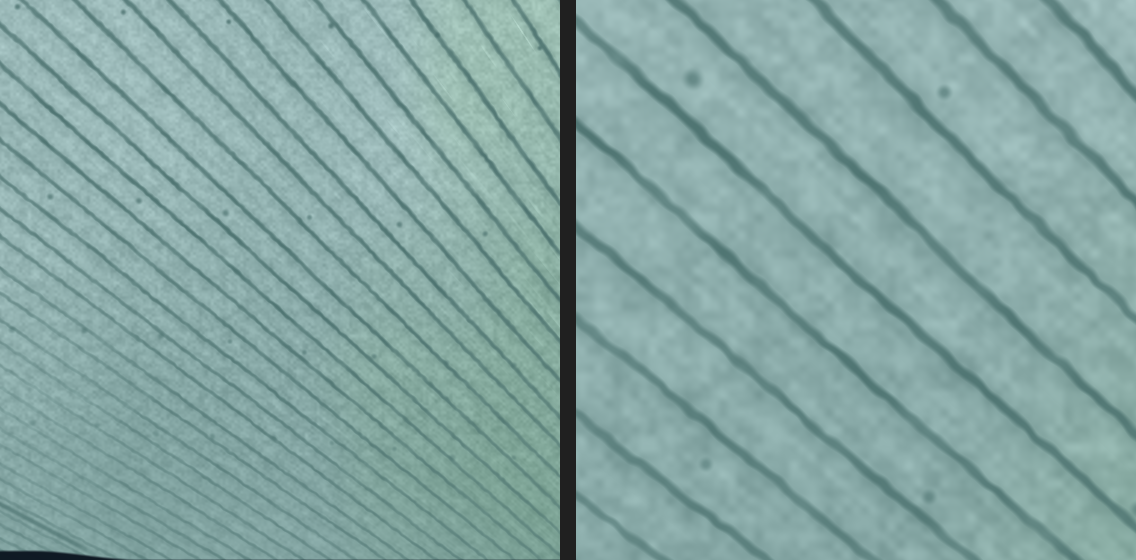
Left: the whole. Right: its middle third, enlarged.
Reproduce this texture procedurally as a WebGL 1 fragment shader.

```glsl
precision highp float;
// Pale teal pleated sheet: a fan of dark grooves that narrows towards the lower left.
// Grooves are evenly spaced in the logarithm of the angle around a far apex;
// value noise adds mottling and fibres, and slanted rows of small pits cross the pleats.

uniform vec2 u_resolution;

const vec2 APEX = vec2(2.279, -1.109);  // where all grooves would meet
const float ANGLE_BASE = 0.25;          // angle at which the pleat width would vanish
const float PLEAT_STEP = 0.0387;        // relative growth of each pleat
const float PLEAT_PHASE = 0.42;
const float GROOVE_WIDTH = 0.0050;
const float GROOVE_DEPTH = 0.80;
const float MOTTLE = 0.125;
const float PIT_RADIUS = 0.0062;
const int PIT_ROWS = 4;

const vec3 SHEET_LIGHT = vec3(0.630, 0.748, 0.746);
const vec3 SHEET_SHADE = vec3(0.465, 0.605, 0.592);
const vec3 GROOVE_COLOR = vec3(0.275, 0.425, 0.415);
const vec3 GREEN_TINT = vec3(0.00, 0.015, -0.03);
const vec3 EDGE_COLOR = vec3(0.06, 0.10, 0.14);

float hash(vec2 p) {
  return fract(sin(dot(p, vec2(127.1, 311.7))) * 43758.5453);
}

float noise(vec2 p) {
  vec2 i = floor(p), f = fract(p);
  f = f * f * (3.0 - 2.0 * f);
  return mix(mix(hash(i), hash(i + vec2(1.0, 0.0)), f.x),
             mix(hash(i + vec2(0.0, 1.0)), hash(i + 1.0), f.x), f.y);
}

// Softly filled band: 1 at distance 0, 0 beyond the width
float band(float d, float width, float aa) {
  return 1.0 - smoothstep(0.15 * width, width + aa, d);
}

// Rows of pits, closer together and fainter towards the bottom
float pits(vec2 uv, float aa) {
  float mask = 0.0;
  for (int i = 0; i < PIT_ROWS; i++) {
    float row = float(i);
    float spacing = 0.186 * pow(0.83, row);
    float phase = 0.2 + 0.4 * mod(row, 2.0);
    float column = floor(uv.x / spacing - phase + 0.5);
    float x = (column + phase) * spacing;
    float y = 0.996 - 1.133 * (1.0 - pow(0.7, row)) - 0.08 * x;
    vec2 jitter = (vec2(hash(vec2(column, row)), hash(vec2(row, column + 9.0))) - 0.5) * 0.012;
    float size = PIT_RADIUS * (0.75 + 0.5 * hash(vec2(column + 4.0, row)));
    float d = length(uv - vec2(x, y) - jitter);
    mask = max(mask, band(d, size, aa) * (1.0 - 0.17 * row));
  }
  return mask;
}

void main() {
  vec2 uv = gl_FragCoord.xy / u_resolution;
  float aa = 1.0 / min(u_resolution.x, u_resolution.y);

  // Fan coordinates: angle across the pleats, radius along them
  vec2 ray = vec2(APEX.x - uv.x, uv.y - APEX.y);
  float radius = length(ray);
  float angle = atan(ray.y, ray.x);
  float spread = max(angle - ANGLE_BASE, 0.01);
  float pleat = log(spread) / PLEAT_STEP - PLEAT_PHASE;
  float index = floor(pleat + 0.5);
  float pleatWidth = PLEAT_STEP * spread * radius;

  // Signed distance to the nearest groove, with drift and a rough edge
  float drift = (hash(vec2(index, 3.0)) - 0.5) * 0.12;
  float offset = (pleat - index - drift) * pleatWidth;
  offset += (noise(uv * 110.0) - 0.5) * 0.0026;
  offset += (noise(vec2(radius * 9.0, index * 5.3)) - 0.5) * 0.003;
  float scale = clamp(pleatWidth / 0.048, 0.62, 1.25);

  // Sheet lighting and mottled surface
  float coarse = noise(uv * 4.0 + 2.0);
  float light = 0.22 + 0.72 * smoothstep(-0.05, 0.85, uv.y) + 0.24 * (coarse - 0.5);
  light -= 0.16 * smoothstep(0.65, 1.0, uv.x) * (1.0 - 0.5 * uv.y);
  vec3 color = mix(SHEET_SHADE, SHEET_LIGHT, light);
  color += GREEN_TINT * smoothstep(0.5, 1.0, uv.x + 0.3 * (noise(uv * 6.0) - 0.5));
  float grain = 0.5 * noise(uv * 95.0) + 0.5 * noise(uv * 190.0 + 17.0) - 0.5;
  float fibre = noise(vec2(angle * 520.0, radius * 28.0)) - 0.5;
  float roughness = mix(0.6, 1.0, smoothstep(0.1, 0.35, uv.y + 0.15 * coarse));
  color += MOTTLE * roughness * grain + 0.035 * fibre;

  // Pale threads running along the wide pleats
  float thread = smoothstep(0.83, 1.0, noise(vec2(angle * 300.0, radius * 11.0 + 5.0)));
  color += 0.09 * thread * smoothstep(0.75, 1.0, angle);

  // Grooves with a soft shadow, worn away at the lower left
  float worn = 0.6 * exp(-16.0 * dot(uv - vec2(0.06, 0.28), uv - vec2(0.06, 0.28)));
  float wear = (0.78 + 0.35 * noise(vec2(radius * 32.0, index * 7.1))) * (1.0 - worn);
  float strength = GROOVE_DEPTH * wear * mix(0.62, 1.0, smoothstep(0.0, 0.5, uv.y));
  float groove = band(abs(offset), GROOVE_WIDTH * scale, aa);
  float shadow = exp(-abs(offset + 0.002) / (0.007 * scale));
  color = mix(color, GROOVE_COLOR, clamp(strength * max(groove, 0.34 * shadow), 0.0, 1.0));

  // Pits
  color = mix(color, GROOVE_COLOR, 0.72 * pits(uv, aa));

  // Slanted seam and dark rim in the lower left corner
  float seam = abs(uv.y - 0.10 + 0.53 * uv.x) * 0.88;
  color = mix(color, GROOVE_COLOR, 0.6 * band(seam, 0.005, aa) * (1.0 - smoothstep(0.12, 0.2, uv.x)));
  float rim = 0.016 * (1.0 - smoothstep(0.06, 0.25, uv.x)) - uv.y;
  color = mix(color, EDGE_COLOR, smoothstep(-0.003, 0.003, rim));

  gl_FragColor = vec4(clamp(color, 0.0, 1.0), 1.0);
}
```
